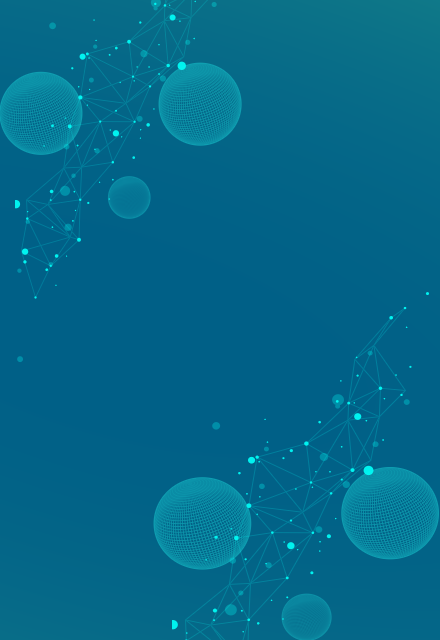
Give the GLSL for this background, as a WebGL 1 fragment shader.

```glsl
precision highp float;
// Deep teal backdrop with two copies of one cluster: wire spheres, bright dots
// and a thin network along a slanted band. Nodes come from jittered grids and
// sphere threads from analytic latitude and longitude gradients.

#define DEEP vec3(0.0, 0.375, 0.53)
#define TEAL vec3(0.055, 0.465, 0.535)
#define CYAN vec3(0.0, 0.98, 0.96)
#define MESH vec3(0.08, 0.74, 0.78)
#define LATITUDES 50.0
#define LONGITUDES 100.0
#define THREAD_HALF 0.008
#define NODE_CELL 0.8
#define LINK_ALPHA 0.2
#define FAINT_ALPHA 0.3

const float PI = 3.14159;
uniform vec2 u_resolution;

vec2 hash2(vec2 p) {
  vec3 q = fract(p.xyx * vec3(0.1031, 0.1030, 0.0973));
  q += dot(q, q.yzx + 33.33);
  return fract((q.xx + q.yz) * q.zy);
}

float disc(vec2 p, vec2 center, float radius, float px) {
  return clamp((radius - length(p - center)) / px + 0.5, 0.0, 1.0);
}

float link(vec2 p, vec2 a, vec2 b, float px) {
  vec2 ab = b - a;
  float t = clamp(dot(p - a, ab) / max(dot(ab, ab), 0.0001), 0.0, 1.0);
  return clamp((0.01 - length(p - a - ab * t)) / px + 0.5, 0.0, 1.0);
}

// Slanted band holding the nodes, bent to the right near its top
float band(vec2 p) {
  float bend = max(p.y - 2.4, 0.0);
  float center = 1.55 + 0.5 * p.y + 0.4 * bend;
  float halfWidth = 1.4 + 0.1 * min(p.y, 0.0) - 0.3 * bend;
  return step(abs(p.x - center), halfWidth) * step(abs(p.y - 0.2), 4.8)
    * step(-0.62, p.x) * step(p.x, 4.62);
}

// Jittered grid node: position in xy, presence in z
vec3 node(vec2 id, float cell, float seed) {
  vec2 pos = (id + 0.1 + 0.8 * hash2(id + seed)) * cell;
  return vec3(pos, band(pos));
}

float scatter(vec2 p, float cell, float seed, vec2 radii, float px) {
  vec2 id = floor(p / cell);
  vec3 n = node(id, cell, seed);
  vec2 h = hash2(id + seed + 57.0);
  return n.z * step(h.y, 0.75) * disc(p, n.xy, mix(radii.x, radii.y, h.x * h.x * h.x), px);
}

// Links from the central node to its neighbours, plus the diagonals around it
float network(vec2 p, float px) {
  vec2 id = floor(p / NODE_CELL);
  vec3 mid = node(id, NODE_CELL, 11.0);
  float lines = 0.0;
  for (int j = -1; j <= 1; j++)
  for (int i = -1; i <= 1; i++) {
    vec2 side = vec2(float(i), float(j));
    vec3 n = node(id + side, NODE_CELL, 11.0);
    lines = max(lines, mid.z * n.z * link(p, mid.xy, n.xy, px));
    if (i * j == 0) {
      vec3 next = node(id + vec2(-side.y, side.x), NODE_CELL, 11.0);
      lines = max(lines, n.z * next.z * link(p, n.xy, next.xy, px));
    }
  }
  return lines;
}

// One thread per unit of v; dense threads fade to their mean coverage
float thread(float v, float slope, float px) {
  float dist = abs(fract(v) - 0.5) / max(slope, 0.001);
  float line = clamp((THREAD_HALF - dist) / px + 0.5, 0.0, 1.0);
  float mean = min(2.0 * THREAD_HALF * slope, 0.8);
  return mix(line, mean, smoothstep(0.4, 0.9, slope * px));
}

float wireSphere(vec2 p, float px) {
  float r = length(p);
  float rim = 0.65 * clamp(1.2 - abs(r - 0.99) / px, 0.0, 1.0);
  if (r > 0.995) return rim;
  vec3 n = vec3(p, sqrt(1.0 - r * r));
  vec3 pole = normalize(vec3(-0.25, 0.86, 0.45));
  vec3 east = normalize(cross(pole, vec3(0.0, 0.0, 1.0)));
  vec3 north = cross(pole, east);
  vec2 dz = -p / n.z;
  float s = dot(n, pole), u = dot(n, east), v = dot(n, north);
  float ring = max(sqrt(max(1.0 - s * s, 0.0)), 0.02);
  float latSlope = length(pole.xy + pole.z * dz) / ring;
  float lonSlope = length(u * (north.xy + north.z * dz) - v * (east.xy + east.z * dz)) / (ring * ring);
  float lat = thread(asin(clamp(s, -1.0, 1.0)) * LATITUDES / PI, latSlope * LATITUDES / PI, px);
  float lon = thread(atan(v, u) * LONGITUDES / (2.0 * PI), lonSlope * LONGITUDES / (2.0 * PI), px);
  return max(rim, 0.58 * (lat + lon - lat * lon));
}

// Cluster space: origin at the left sphere, unit close to its radius
vec3 cluster(vec3 col, vec2 p, float px) {
  col = mix(col, MESH, wireSphere(p / 0.99, px));
  col = mix(col, MESH, wireSphere((p - vec2(3.82, 0.22)) / 0.99, px));
  col = mix(col, MESH, 0.75 * wireSphere((p - vec2(2.12, -2.02)) / 0.5, px * 2.0));
  col = mix(col, CYAN, LINK_ALPHA * network(p, px));

  float faint = scatter(p, 1.1, 83.0, vec2(0.05, 0.09), px);
  faint = max(faint, disc(p, vec2(2.76, 2.66), 0.12, px));
  faint = max(faint, disc(p, vec2(0.58, -1.86), 0.12, px));
  faint = max(faint, disc(p, vec2(0.28, 2.1), 0.08, px));
  faint = max(faint, disc(p, vec2(-0.5, -5.9), 0.07, px));
  col = mix(col, CYAN, FAINT_ALPHA * faint);

  float bright = scatter(p, NODE_CELL, 11.0, vec2(0.025, 0.055), px);
  bright = max(bright, scatter(p, 0.5, 29.0, vec2(0.014, 0.045), px));
  bright = max(bright, disc(p, vec2(3.38, 1.14), 0.1, px));
  bright = max(bright, disc(p, vec2(3.16, 2.3), 0.072, px));
  bright = max(bright, disc(p, vec2(1.0, 1.36), 0.072, px));
  bright = max(bright, disc(p, vec2(1.8, -0.48), 0.075, px));
  bright = max(bright, disc(p, vec2(-0.38, -3.32), 0.075, px));
  bright = max(bright, step(-0.62, p.x) * disc(p, vec2(-0.6, -2.18), 0.1, px));
  return mix(col, CYAN, 0.95 * bright);
}

void main() {
  vec2 p = gl_FragCoord.xy / u_resolution.x;
  // Dark tilted valley rising to teal, strongest at the upper right
  vec2 d = p - vec2(0.25, 0.7);
  float across = (d.y + 0.25 * d.x) / 0.95;
  float rise = across * across + 0.18 * d.x * d.x;
  vec3 col = mix(DEEP, TEAL, min(pow(rise, 1.2), 1.1));

  vec2 upper = vec2(0.0947), lower = vec2(0.1117, 0.1056);
  col = cluster(col, (p - vec2(0.093, 1.197)) / upper, 1.0 / (u_resolution.x * upper.x));
  col = cluster(col, (p - vec2(0.46, 0.265)) / lower, 1.0 / (u_resolution.x * lower.x));
  gl_FragColor = vec4(col, 1.0);
}
```
